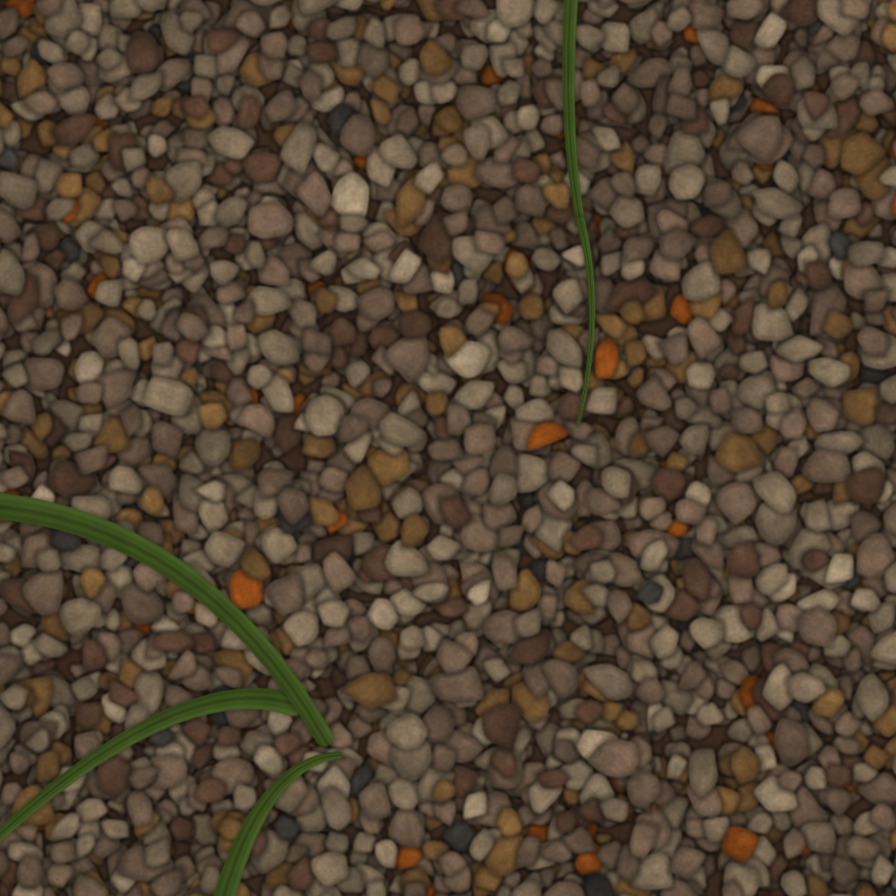
Write a Shadertoy shader that draws this texture.

```glsl
// Coarse wet sand with a few green grass blades lying across it.
// Grains are rounded random polygons scattered on rotated grids, stacked from
// deep to top with soft contact shadows; blades are tapered Bezier strips.

const float TAU = 6.28318;
const int LAYERS = 6;
const int SIDES = 7;
const int BLADE_STEPS = 16;

float hash(vec2 p) {
    return fract(sin(dot(p, vec2(127.1, 311.7))) * 43758.5453);
}

float noise(vec2 p) {
    vec2 i = floor(p), f = fract(p);
    f = f * f * (3.0 - 2.0 * f);
    return mix(mix(hash(i), hash(i + vec2(1, 0)), f.x),
               mix(hash(i + vec2(0, 1)), hash(i + vec2(1, 1)), f.x), f.y);
}

float fbm(vec2 p) {
    return 0.55 * noise(p) + 0.3 * noise(p * 2.1 + 7.3) + 0.15 * noise(p * 4.3 + 3.1);
}

mat2 rotation(float angle) {
    float c = cos(angle), s = sin(angle);
    return mat2(c, s, -s, c);
}

// Mineral colour for a random value in 0..1
vec3 mineral(float pick) {
    vec3 taupe = vec3(0.40, 0.325, 0.26), greyTan = vec3(0.455, 0.392, 0.31);
    vec3 amber = vec3(0.42, 0.31, 0.18), umber = vec3(0.31, 0.225, 0.17);
    vec3 pale = vec3(0.56, 0.49, 0.39), rust = vec3(0.50, 0.26, 0.09);
    vec3 slate = vec3(0.21, 0.195, 0.18);
    if (pick < 0.35) return taupe;
    if (pick < 0.63) return greyTan;
    if (pick < 0.80) return amber;
    if (pick < 0.89) return umber;
    if (pick < 0.945) return pale;
    if (pick < 0.975) return rust;
    return slate;
}

// Smooth maximum of randomly placed half planes: a rounded pebble
float pebbleDistance(vec2 p, vec2 seed, float radius) {
    float sum = 0.0, sharpness = 9.0 / radius;
    for (int i = 0; i < SIDES; i++) {
        float k = float(i);
        float angle = (k + 0.8 * hash(seed + k * 1.7)) * TAU / float(SIDES);
        float offset = radius * mix(0.78, 1.2, hash(seed + k * 2.3 + 9.0));
        sum += exp((dot(p, vec2(cos(angle), sin(angle))) - offset) * sharpness);
    }
    return log(sum) / sharpness;
}

// Draws one grid of grains over the colour below
vec3 grainLayer(vec3 below, vec2 uv, float layer, float pixel) {
    float depth = layer / float(LAYERS - 1);
    float cellSize = mix(0.036, 0.045, depth);
    vec2 q = rotation(layer * 1.3 + 0.4) * uv / cellSize + layer * 17.0;
    float blur = max(pixel, 0.0022) / cellSize;
    vec3 color = below;
    for (int j = -1; j <= 1; j++)
    for (int i = -1; i <= 1; i++) {
        vec2 cell = floor(q) + vec2(i, j);
        vec2 seed = cell + layer * 31.0;
        if (hash(seed + 0.5) > mix(1.0, 0.58, depth)) continue;
        vec2 jitter = vec2(hash(seed + 1.1), hash(seed + 2.2));
        vec2 p = q - cell - mix(vec2(0.1), vec2(0.9), jitter);
        if (dot(p, p) > 1.2) continue;

        float size = hash(seed + 3.3);
        float radius = mix(0.29, 0.54, size * size);
        float stretch = mix(1.0, 1.32, hash(seed + 4.4));
        p = rotation(TAU * hash(seed + 5.5)) * p * vec2(1.0);
        p *= vec2(1.0 / stretch, sqrt(stretch));
        float d = pebbleDistance(p, seed, radius);

        // Contact shadow, then the domed and mottled grain
        color *= 1.0 - 0.34 * (1.0 - smoothstep(-0.03, 0.16, d));
        float dome = smoothstep(0.0, 0.42, -d / radius);
        float tone = mix(0.82, 1.04, dome) * mix(0.85, 1.15, hash(seed + 6.6));
        tone *= 1.0 + 0.09 * p.x / radius;
        tone *= 0.88 + 0.24 * fbm(p * 5.0 + seed * 3.7);
        float gloss = exp(-dot(p - 0.3 * radius, p - 0.3 * radius) * 22.0 / radius);
        vec3 stone = mineral(hash(seed + 7.7)) * tone * mix(0.79, 1.0, depth);
        stone += 0.035 * gloss * hash(seed + 8.8);
        color = mix(color, stone, 1.0 - smoothstep(-blur, blur, d));
    }
    return color;
}

// Tapered strip along a quadratic Bezier from a to c, with its soft shadow
vec3 grassBlade(vec3 below, vec2 uv, vec2 a, vec2 b, vec2 c, vec2 widths, float pixel) {
    float nearest = 10.0, along = 0.0, side = 0.0;
    vec2 start = a;
    for (int i = 1; i <= BLADE_STEPS; i++) {
        float t = float(i) / float(BLADE_STEPS);
        vec2 end = mix(mix(a, b, t), mix(b, c, t), t);
        vec2 ab = end - start, ap = uv - start;
        float h = clamp(dot(ap, ab) / dot(ab, ab), 0.0, 1.0);
        float dist = length(ap - ab * h);
        if (dist < nearest) {
            nearest = dist;
            along = t - (1.0 - h) / float(BLADE_STEPS);
            side = (ab.x * ap.y - ab.y * ap.x) / length(ab);
        }
        start = end;
    }
    float halfWidth = mix(widths.x, widths.y, along);
    float d = nearest - halfWidth, across = side / halfWidth;
    vec3 green = mix(vec3(0.20, 0.27, 0.09), vec3(0.28, 0.37, 0.15), 0.5 + 0.4 * across);
    green *= 0.96 + 0.05 * sin(across * 11.0) + 0.1 * (noise(uv * 60.0) - 0.5);
    green *= 1.0 - 0.18 * exp(-across * across * 30.0);
    vec3 color = below * (1.0 - 0.25 * (1.0 - smoothstep(-0.002, 0.007, d)));
    float blur = max(pixel, 0.0014);
    return mix(color, green, 1.0 - smoothstep(-blur, blur, d));
}

void mainImage(out vec4 fragColor, in vec2 fragCoord) {
    vec2 uv = fragCoord / iResolution.y;
    float pixel = 1.0 / iResolution.y;

    // Sand, from the dark gaps up to the top grains
    vec3 color = vec3(0.22, 0.155, 0.11);
    for (int i = 0; i < LAYERS; i++) color = grainLayer(color, uv, float(i), pixel);
    color *= 0.93 + 0.16 * fbm(uv * 5.0);
    color *= 0.96 + 0.08 * noise(uv * 330.0);

    // Thin upright blade in two joined parts
    vec2 bend = vec2(0.648, 0.753);
    color = grassBlade(color, uv, vec2(0.638, 1.01), vec2(0.628, 0.857), bend, vec2(0.008, 0.005), pixel);
    color = grassBlade(color, uv, bend, vec2(0.675, 0.648), vec2(0.645, 0.528), vec2(0.005, 0.002), pixel);

    // Tuft of broad blades at the lower left
    color = grassBlade(color, uv, vec2(0.378, 0.157), vec2(0.29, 0.15), vec2(0.245, -0.02), vec2(0.004, 0.013), pixel);
    color = grassBlade(color, uv, vec2(0.326, 0.214), vec2(0.195, 0.253), vec2(-0.02, 0.05), vec2(0.013, 0.006), pixel);
    color = grassBlade(color, uv, vec2(-0.02, 0.437), vec2(0.222, 0.42), vec2(0.362, 0.177), vec2(0.015, 0.010), pixel);

    fragColor = vec4(color, 1.0);
}
```
